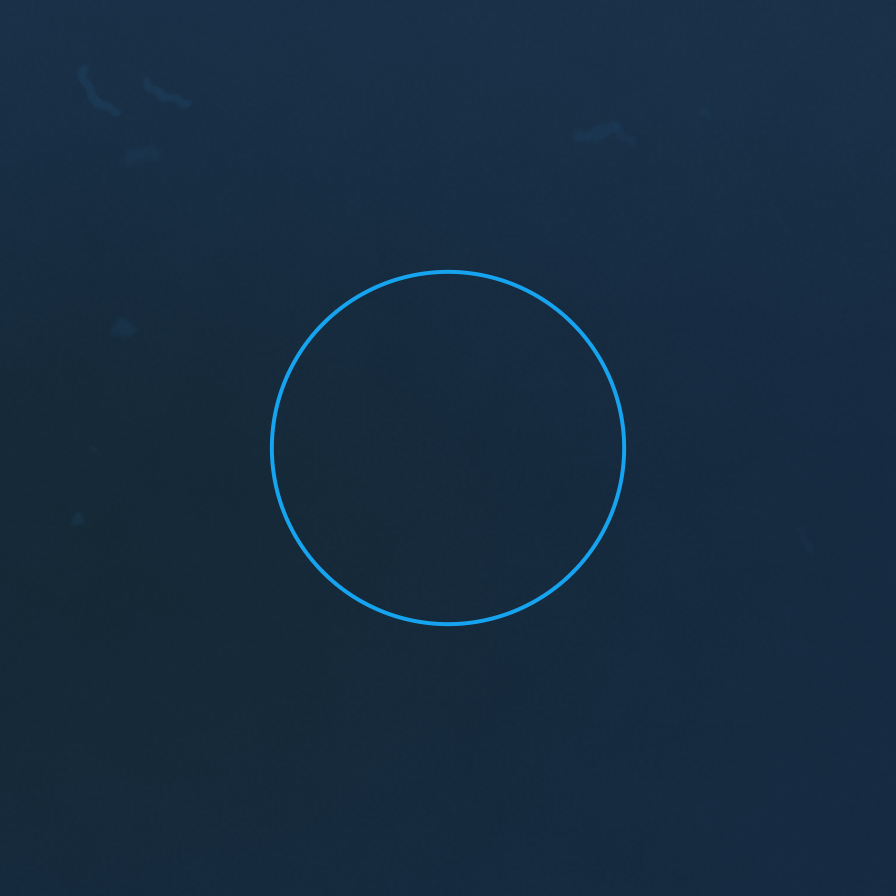
Give the GLSL for this background, as a Shadertoy shader.

```glsl
vec2 hash2(vec2 cell) {
    vec3 q = fract(vec3(cell.xyx) * vec3(0.1031, 0.1030, 0.0973));
    q += dot(q, q.yzx + 33.33);
    return fract((q.xx + q.yz) * q.zy);
}

// Distance to the nearest scattered point
float cellular(vec2 p) {
    vec2 cell = floor(p), local = fract(p);
    float nearest = 2.0;
    for (int y = -1; y <= 1; y++)
        for (int x = -1; x <= 1; x++) {
            vec2 offset = vec2(x, y);
            vec2 toPoint = offset + hash2(cell + offset) - local;
            nearest = min(nearest, dot(toPoint, toPoint));
        }
    return sqrt(nearest);
}

// Layered sines, used to bend the mottling and smudges
vec2 ripple(vec2 p) {
    vec2 bend = sin(p.yx * 47.0 + vec2(0.4, 2.1));
    bend += 0.6 * sin(p.yx * 113.0 + p * 61.0 + bend);
    return bend + 0.4 * sin(p.yx * 271.0 - p * 139.0);
}

// Soft worn streak from a to b
float smudge(vec2 p, vec2 a, vec2 b, float width) {
    vec2 along = b - a;
    float t = clamp(dot(p - a, along) / dot(along, along), 0.0, 1.0);
    float d = length(p - a - along * t);
    return 1.0 - smoothstep(width * 0.3, width * 1.4, d);
}

void mainImage(out vec4 fragColor, in vec2 fragCoord) {
    float scale = min(iResolution.x, iResolution.y);
    vec2 p = (fragCoord - 0.5 * iResolution.xy) / scale + 0.5;

    // Navy field, bluer at the top and right, darker at the lower left
    vec3 color = mix(vec3(0.086, 0.168, 0.255), vec3(0.099, 0.190, 0.284), smoothstep(0.45, 1.0, p.y));
    vec2 shade = (p - vec2(0.10, 0.36)) / vec2(0.58, 0.42);
    color = mix(color, vec3(0.082, 0.160, 0.212), 0.95 * exp(-dot(shade, shade) * 1.3));

    // Broad mottling and fine paper grain
    vec2 bend = ripple(p);
    float mottle = cellular(p * 9.0 + bend * 0.12) + 0.5 * cellular(p * 31.0 + bend * 0.2);
    float grain = cellular(p * 190.0) - 0.5;
    color += vec3(0.6, 0.9, 1.1) * ((0.7 - mottle) * 0.006 + grain * 0.011);

    // Faint worn marks
    vec2 q = p + bend * 0.0035;
    float wear = smudge(q, vec2(0.091, 0.920), vec2(0.100, 0.890), 0.006);
    wear += smudge(q, vec2(0.102, 0.888), vec2(0.125, 0.879), 0.006);
    wear += smudge(q, vec2(0.159, 0.905), vec2(0.172, 0.890), 0.005);
    wear += smudge(q, vec2(0.176, 0.888), vec2(0.204, 0.884), 0.006);
    wear += 0.6 * smudge(q, vec2(0.152, 0.826), vec2(0.172, 0.828), 0.010);
    wear += 0.9 * smudge(q, vec2(0.130, 0.637), vec2(0.138, 0.633), 0.010);
    wear += smudge(q, vec2(0.090, 0.422), vec2(0.091, 0.417), 0.006);
    wear += 0.6 * smudge(q, vec2(0.100, 0.500), vec2(0.101, 0.499), 0.004);
    wear += 0.7 * smudge(q, vec2(0.648, 0.852), vec2(0.685, 0.858), 0.008);
    wear += 0.6 * smudge(q, vec2(0.690, 0.853), vec2(0.710, 0.836), 0.005);
    wear += 0.5 * smudge(q, vec2(0.786, 0.877), vec2(0.789, 0.875), 0.006);
    wear += 0.4 * smudge(q, vec2(0.898, 0.408), vec2(0.900, 0.390), 0.006);
    color += vec3(0.010, 0.034, 0.052) * min(wear, 1.0);

    // Bright thin ring
    float ringDistance = abs(length(p - 0.5) - 0.1966) - 0.0022;
    float ring = clamp(0.5 - ringDistance * scale, 0.0, 1.0);
    color = mix(color, vec3(0.085, 0.645, 0.945), ring);

    fragColor = vec4(color, 1.0);
}
```
